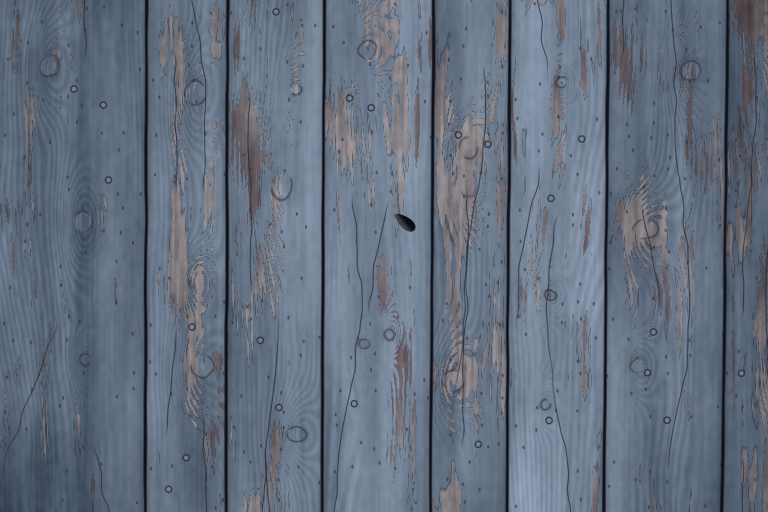
Give the GLSL for this texture, as a WebGL 2 fragment shader.

```glsl
#version 300 es
precision highp float;
// Eight upright weathered planks in worn blue-grey paint, split by dark seams.
// Grain is the contour lines of a noise field bent around scattered knots;
// stretched noise peels the paint down to tan and rust wood.
uniform vec2 u_resolution;
out vec4 outColor;

const float SEAMS[7] = float[](0.285, 0.443, 0.631, 0.844, 0.993, 1.184, 1.416);
const float TONE[8] = float[](0.36, 0.47, 0.53, 0.56, 0.53, 0.74, 0.48, 0.34);
const float WEAR[8] = float[](0.05, 0.52, 0.42, 0.38, 0.95, 0.45, 0.48, 0.85);

float hash(vec2 p) {
  vec3 q = fract(p.xyx * vec3(0.1031, 0.1030, 0.0973));
  q += dot(q, q.yzx + 33.33);
  return fract((q.x + q.y) * q.z);
}

float noise(vec2 p) {
  vec2 i = floor(p), f = fract(p);
  f = f * f * (3.0 - 2.0 * f);
  return mix(mix(hash(i), hash(i + vec2(1, 0)), f.x),
             mix(hash(i + vec2(0, 1)), hash(i + vec2(1, 1)), f.x), f.y);
}

float fbm(vec2 p) {
  float sum = 0.0, amp = 0.53;
  for (int i = 0; i < 4; i++) {
    sum += amp * noise(p);
    p = p * 2.03 + 17.3;
    amp *= 0.5;
  }
  return sum;
}

// Soft line of given half width around distance zero
float line(float d, float halfWidth, float aa) {
  return 1.0 - smoothstep(halfWidth - aa, halfWidth + aa, abs(d));
}

void main() {
  vec2 p = gl_FragCoord.xy / u_resolution.y;
  float aa = 0.8 / u_resolution.y;

  // Find the plank; seams lean slightly and wobble
  float x = p.x - 0.008 * p.x * (p.y - 0.5) + 0.002 * (noise(vec2(p.x * 4.0, p.y * 14.0)) - 0.5);
  float left = -0.03, right = 1.58;
  int plank = 0;
  for (int i = 0; i < 7; i++) {
    if (x > SEAMS[i]) { left = SEAMS[i]; plank = i + 1; }
    else right = min(right, SEAMS[i]);
  }
  float id = float(plank), width = right - left, wear = WEAR[plank];
  float u = (x - left) / width;
  vec2 w = vec2(x, p.y) + id * vec2(7.3, 3.7);

  // Knots bend the grain field and leave a rim and a core
  float field = 85.0 * x + 9.0 * noise(w * vec2(8.0, 1.6)) + 1.2 * noise(w * vec2(30.0, 7.0));
  float rim = 0.0, core = 0.0, halo = 0.0, coreTone = 0.0;
  for (int k = 0; k < 3; k++) {
    vec2 seed = vec2(id * 5.0 + 2.0, float(k) * 9.0 + 4.0);
    float size = mix(0.009, 0.026, pow(hash(seed + 3.1), 2.0));
    vec2 center = vec2(left + width * mix(0.25, 0.75, hash(seed)), (float(k) + hash(seed + 1.7)) / 3.0);
    vec2 d = (vec2(x, p.y) - center) * vec2(1.0, mix(0.75, 1.25, hash(seed + 5.3)));
    float r = length(d) + 0.006 * (noise(w * 60.0) - 0.5);
    field += 7.0 * exp(-dot(d * vec2(1.0, 0.5), d * vec2(1.0, 0.5)) / (size * size * 5.0));
    float inside = 1.0 - smoothstep(size - 0.003, size + 0.001, r);
    rim = max(rim, line(r - size, 0.0018, aa + 0.001) * smoothstep(0.25, 0.6, noise(w * 50.0)));
    halo = max(halo, exp(-r * r / (size * size * 4.0)));
    core = max(core, inside);
    coreTone += inside * (hash(seed + 8.9) - 0.4);
  }
  float ring = 0.5 + 0.5 * sin(6.2832 * field) * (1.0 - smoothstep(0.25, 0.7, fwidth(field)));

  // Painted base: long streaks, fine fibres, blotches and darker corners
  float streak = fbm(w * vec2(24.0, 1.8)) - 0.5;
  float fibre = noise(w * vec2(210.0, 9.0)) - 0.5;
  float blotch = fbm(w * vec2(6.0, 4.0)) - 0.5;
  float mottle = fbm(w * vec2(110.0, 60.0)) - 0.5;
  vec2 q = p - vec2(0.5 * u_resolution.x / u_resolution.y, 0.5);
  float tone = TONE[plank] + 0.07 - 0.28 * dot(q, q);
  tone += 0.65 * streak + 0.13 * fibre + 0.5 * blotch + 0.2 * mottle;
  tone += (ring - 0.5) * 0.17 * smoothstep(0.3, 0.7, noise(w * vec2(9.0, 2.5)) + 0.4 * halo);
  tone += 0.3 * coreTone - 0.1 * halo * (1.0 - core);
  vec3 color = mix(vec3(0.25, 0.30, 0.365), vec3(0.55, 0.61, 0.69), clamp(tone, -0.25, 1.15));

  // Peeled paint follows the grain, mostly mid plank
  float peel = fbm(w * vec2(34.0, 6.5)) + 0.22 * wear + 0.14 * (ring - 0.5)
             + 0.12 * (4.0 * u * (1.0 - u) - 0.6) + 0.24 * (noise(w * vec2(9.0, 2.6)) - 0.5) + 0.06 * halo;
  float bare = smoothstep(0.76, 0.84, peel + 0.08 * mottle);
  vec3 wood = mix(vec3(0.40, 0.31, 0.31), vec3(0.63, 0.57, 0.56),
                  smoothstep(0.25, 0.75, noise(w * vec2(22.0, 5.0) + 9.0) + 0.35 * (wear - 0.5)));
  wood *= (0.92 + 0.3 * fibre + 0.3 * mottle) * (1.0 - 0.3 * dot(q, q));
  color = mix(color, wood, 0.72 * bare);
  color *= 1.0 - 0.25 * line(peel - 0.77, 0.012, 0.012);
  color = mix(color, vec3(0.19, 0.18, 0.22), 0.65 * rim);

  // Wandering drying cracks, broken along their length
  for (int k = 0; k < 2; k++) {
    float s = id * 3.0 + float(k) * 11.0;
    float path = 0.25 + 0.3 * float(k) + 0.4 * (noise(vec2(s, p.y * 2.5)) - 0.5) + 0.04 * noise(vec2(s, p.y * 25.0));
    float gap = smoothstep(0.5, 0.65, noise(vec2(s + 5.0, p.y * 4.0)) + 0.25 * (wear - 0.4));
    color = mix(color, vec3(0.13, 0.14, 0.19), 0.75 * gap * line((u - path) * width, 0.001, aa));
  }

  // Nail heads and small dark flecks
  for (int k = 0; k < 3; k++) {
    vec2 seed = vec2(id * 13.0 + 1.0, float(k) * 7.0 + 60.0);
    float r = length(vec2(x - left - width * mix(0.2, 0.8, hash(seed)), p.y - hash(seed + 2.3)));
    color = mix(color, vec3(0.50, 0.51, 0.53), 0.7 * (1.0 - smoothstep(0.003, 0.006, r)));
    color = mix(color, vec3(0.15, 0.16, 0.20), 0.8 * line(r - 0.006, 0.0014, aa));
  }
  vec2 cell = floor(p * 28.0), spot = fract(p * 28.0) - 0.2 - 0.6 * vec2(hash(cell), hash(cell + 41.0));
  float fleck = step(0.72, hash(cell + 83.0)) * (1.0 - smoothstep(0.03, 0.09, length(spot * vec2(1.0, 0.6))));
  color = mix(color, vec3(0.17, 0.18, 0.23), 0.6 * fleck);

  // One slanted knot hole, its lower lip catching light
  vec2 h = mat2(0.77, 0.64, -0.64, 0.77) * (p - vec2(0.791, 0.566));
  float hole = length(h / vec2(0.024, 0.011 + 0.15 * h.x));
  vec3 hollow = mix(vec3(0.22, 0.26, 0.28), vec3(0.04, 0.05, 0.07), smoothstep(-0.007, 0.004, h.y + 0.2 * h.x));
  color = mix(color, hollow, 1.0 - smoothstep(0.9, 1.08, hole));

  // Seams with a soft shaded edge
  float edge = min(x - left, right - x);
  color *= 1.0 - 0.28 * exp(-edge / 0.005);
  color = mix(color, vec3(0.06, 0.065, 0.10), line(edge, 0.0022 + 0.0012 * noise(vec2(id, p.y * 9.0)), aa + 0.0006));
  outColor = vec4(clamp(color, 0.0, 1.0), 1.0);
}
```
